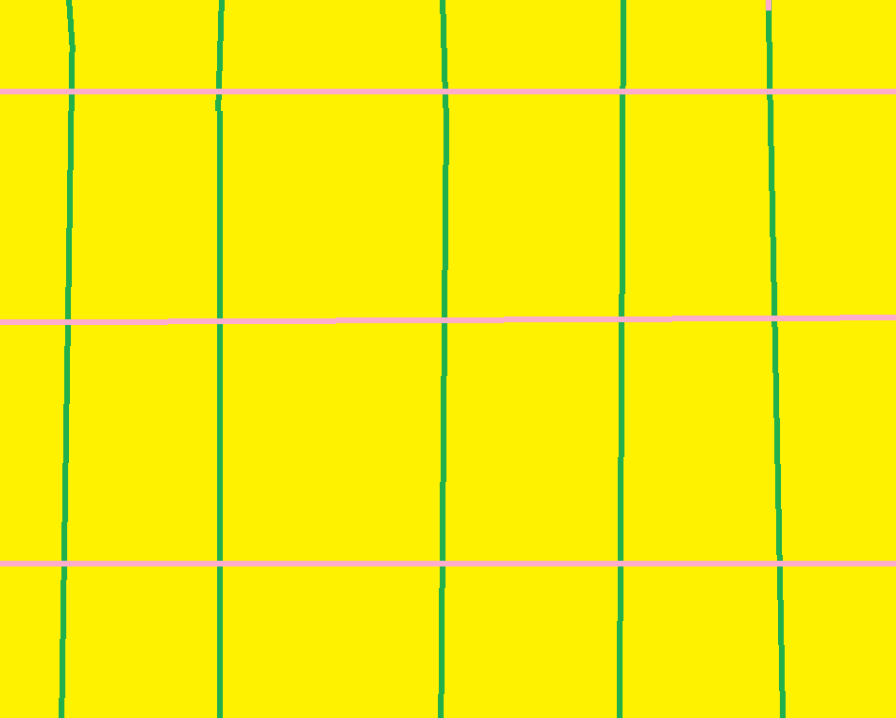
This pattern is drawn by a Shadertoy shader. Its source:

```glsl
// Hand-ruled grid: five wavering green uprights under three pink rules on yellow.

const vec3 YELLOW = vec3(1.0, 0.95, 0.0);
const vec3 GREEN  = vec3(0.13, 0.69, 0.30);
const vec3 PINK   = vec3(1.0, 0.68, 0.80);

const float LINE_WIDTH  = 0.0064;   // fraction of canvas width
const float STROKE_STEP = 0.00104;  // sideways stair step of the uprights
const float RULE_STEPS  = 5.333;    // stair treads along the middle rule
const float RULE_RISE   = 0.0013;   // lift of each tread, fraction of height
const float STUB_DEPTH  = 0.0147;   // pink tip of the last upright

// Each upright: x at the top, x ending the upper stroke,
// x starting the lower stroke, x at the bottom.
const int UPRIGHTS = 5;
const vec4 STROKES[UPRIGHTS] = vec4[](
    vec4(0.0770, 0.0807, 0.0807, 0.0688),
    vec4(0.2474, 0.2435, 0.2454, 0.2454),
    vec4(0.4941, 0.4974, 0.4982, 0.4922),
    vec4(0.6956, 0.6947, 0.6947, 0.6915),
    vec4(0.8578, 0.8594, 0.8594, 0.8737));
const float KNEES[UPRIGHTS] = float[](0.065, 0.155, 0.150, 0.300, 0.130);

const int RULES = 3;
const float RULE_DEPTHS[RULES] = float[](0.1275, 0.4487, 0.7850);

// Pixel coverage of a band, from signed distance and pixel size.
float coverage(float dist, float pixel) {
    return clamp(0.5 - dist / pixel, 0.0, 1.0);
}

// Horizontal centre of an upright at a depth, snapped to small steps.
float uprightCentre(vec4 stroke, float knee, float depth) {
    float upper = mix(stroke.x, stroke.y, depth / knee);
    float lower = mix(stroke.z, stroke.w, (depth - knee) / (1.0 - knee));
    float x = depth < knee ? upper : lower;
    return round(x / STROKE_STEP) * STROKE_STEP;
}

void mainImage(out vec4 fragColor, in vec2 fragCoord) {
    vec2 pixel = 1.0 / iResolution.xy;
    vec2 p = fragCoord * pixel;
    p.y = 1.0 - p.y;  // depth below the top edge

    float halfWidth = 0.5 * LINE_WIDTH;
    float halfHeight = halfWidth * iResolution.x / iResolution.y;

    // Uprights
    float green = 0.0;
    for (int i = 0; i < UPRIGHTS; i++) {
        float centre = uprightCentre(STROKES[i], KNEES[i], p.y);
        green = max(green, coverage(abs(p.x - centre) - halfWidth, pixel.x));
    }

    // Rules: only the middle one climbs in treads
    float pink = 0.0;
    for (int i = 0; i < RULES; i++) {
        float climb = i == 1 ? RULE_RISE * floor(p.x * RULE_STEPS) : 0.0;
        float centre = RULE_DEPTHS[i] - climb;
        pink = max(pink, coverage(abs(p.y - centre) - halfHeight, pixel.y));
    }

    // Pink tip on the last upright
    float stub = coverage(abs(p.x - STROKES[UPRIGHTS - 1].x) - halfWidth, pixel.x)
               * coverage(p.y - STUB_DEPTH, pixel.y);
    pink = max(pink, stub);

    vec3 colour = mix(YELLOW, GREEN, green);
    colour = mix(colour, PINK, pink);
    fragColor = vec4(colour, 1.0);
}
```
